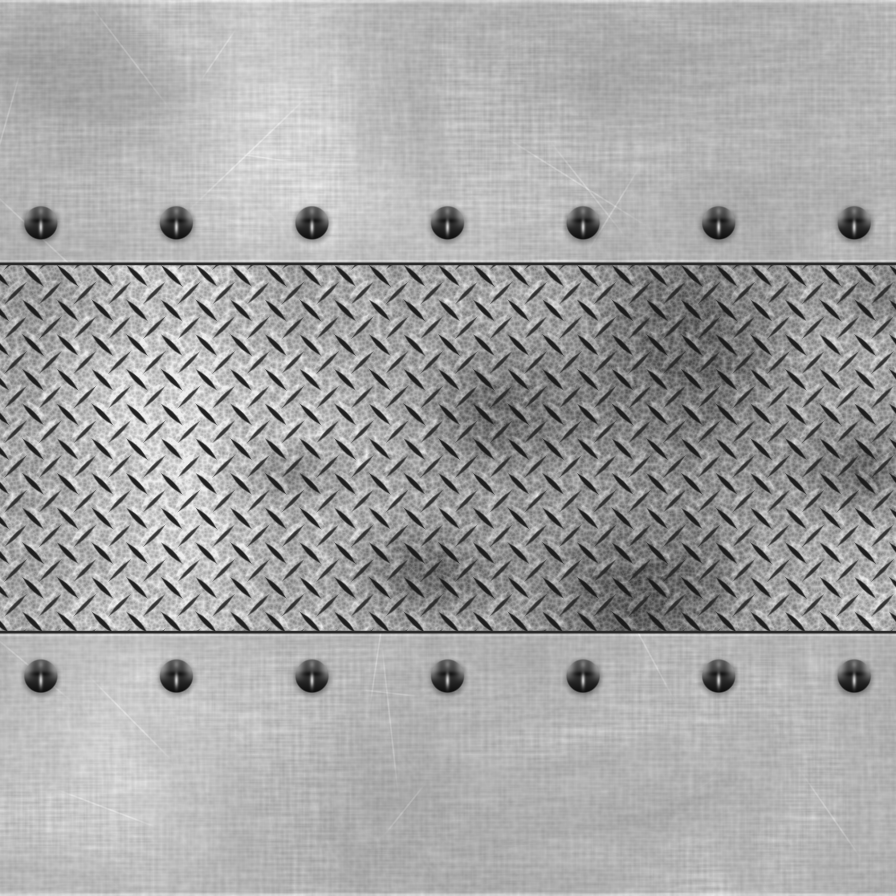
This texture is drawn by a three.js fragment shader. Its source:

```glsl
// Riveted metal: two brushed, scratched sheets above and below a worn tread plate.
// Stains are soft blobs broken up by warped sines, grain and brushing are cellular noise,
// and lugs and rivets are repeated distance shapes.
varying vec2 vUv;

vec2 hash2(vec2 p) {
  vec3 q = fract(p.xyx * vec3(0.1031, 0.1030, 0.0973));
  q += dot(q, q.yzx + 33.33);
  return fract((q.xx + q.yz) * q.zy);
}

// Distance to the nearest scattered point, centred near zero
float cells(vec2 p) {
  vec2 id = floor(p), f = fract(p);
  float d = 2.0;
  for (int y = -1; y <= 1; y++)
    for (int x = -1; x <= 1; x++) {
      vec2 o = vec2(float(x), float(y));
      vec2 v = o + hash2(id + o + 50.0) - f;
      d = min(d, dot(v, v));
    }
  return sqrt(d) - 0.45;
}

// Layered sines, turned and warped at each octave
float clouds(vec2 p) {
  float sum = 0.0, amp = 0.6;
  for (int i = 0; i < 6; i++) {
    p = mat2(0.8, 0.6, -0.6, 0.8) * p * 1.75 + 1.7;
    p += 0.8 * sin(p.yx * 1.3);
    sum += amp * sin(p.x) * cos(p.y);
    amp *= 0.72;
  }
  return sum;
}

float blob(vec2 p, vec2 centre, vec2 size) {
  vec2 d = (p - centre) / size;
  return exp(-dot(d, d));
}

// Pointed lug in every unit cell; slope is 1 for rising, -1 for falling
float lug(vec2 q, float slope, float width) {
  vec2 c = fract(q + 0.5) - 0.5;
  float along = (c.x + slope * c.y) * 0.707;
  float across = (c.y - slope * c.x) * 0.707;
  float taper = 1.0 - pow(along / 0.39, 2.0);
  return 1.0 - smoothstep(-0.025, 0.035, abs(across) - width * taper);
}

float treadPlate(vec2 p) {
  float cloud = clouds(p * 9.0);
  float stain = 0.27 * blob(p, vec2(0.77, 0.61), vec2(0.10, 0.15))
    + 0.27 * blob(p, vec2(0.71, 0.34), vec2(0.11, 0.08))
    + 0.22 * blob(p, vec2(0.57, 0.54), vec2(0.09, 0.07))
    + 0.14 * blob(p, vec2(0.32, 0.47), vec2(0.05, 0.03))
    + 0.20 * blob(p, vec2(0.48, 0.36), vec2(0.08, 0.05))
    + 0.20 * blob(p, vec2(0.96, 0.48), vec2(0.07, 0.05))
    + 0.14 * blob(p, vec2(0.98, 0.67), vec2(0.05, 0.04))
    + 0.08 * blob(p, vec2(0.05, 0.66), vec2(0.07, 0.05));
  float tone = 0.66 + 0.15 * blob(p, vec2(0.20, 0.50), vec2(0.11, 0.30));
  tone += 0.055 * cloud - stain * (1.0 + 0.6 * cloud);
  tone += 0.24 * cells(p * 220.0) + 0.16 * cells(p * 95.0 + 7.0);

  // Lit flanks first, then the dark cuts
  vec2 q = (p - vec2(0.3464, 0.6536)) / 0.0387;
  tone += 0.11 * lug(q - vec2(0.10, 0.10), -1.0, 0.10);
  tone += 0.11 * lug(q - vec2(0.40, 0.60), 1.0, 0.09);
  tone = mix(tone, 0.09, 0.95 * lug(q, -1.0, 0.065));
  return mix(tone, 0.14, 0.88 * lug(q + 0.5, 1.0, 0.048));
}

float brushedSheet(vec2 p) {
  float cloud = clouds(p * vec2(6.0, 8.0) + 4.0);
  float tone = 0.71 + 0.035 * cloud
    + 0.11 * blob(p, vec2(0.30, 0.89), vec2(0.11, 0.16))
    + 0.06 * blob(p, vec2(0.42, 0.76), vec2(0.18, 0.06))
    + 0.10 * blob(p, vec2(0.14, 0.17), vec2(0.13, 0.15))
    - 0.06 * blob(p, vec2(0.10, 0.91), vec2(0.12, 0.07))
    - 0.04 * blob(p, vec2(0.68, 0.93), vec2(0.18, 0.06))
    - 0.04 * blob(p, vec2(0.40, 0.08), vec2(0.14, 0.10));
  // Brushing both ways, stronger where the surface is worn
  float wear = 0.7 + 0.5 * smoothstep(-0.3, 0.8, cloud);
  tone += wear * 0.085 * cells(p * vec2(14.0, 240.0));
  tone += wear * 0.060 * cells(p * vec2(210.0, 12.0));
  tone += 0.05 * cells(p * 130.0);
  // Scattered straight scratches
  for (int i = 0; i < 36; i++) {
    vec2 mid = hash2(vec2(float(i), 3.0)), r = hash2(vec2(float(i), 17.0));
    float angle = r.x * 3.1416;
    vec2 dir = vec2(cos(angle), sin(angle)), d = p - mid;
    float along = abs(dot(d, dir)) / (0.03 + 0.08 * r.y);
    float across = abs(d.x * dir.y - d.y * dir.x);
    tone += 0.07 * (1.0 - smoothstep(0.3, 1.0, along)) * (1.0 - smoothstep(0.0, 0.0018, across));
  }
  float rim = min(p.y, 1.0 - p.y);
  return tone + 0.12 * (1.0 - smoothstep(0.001, 0.005, rim));
}

float addRivets(vec2 p, float tone) {
  vec2 r = vec2(mod(p.x + 0.030, 0.1513) - 0.0756, p.y - (p.y > 0.5 ? 0.7513 : 0.2455)) / 0.0188;
  tone *= 1.0 - 0.35 * (1.0 - smoothstep(0.75, 1.35, length(r + vec2(0.0, 0.12))));
  float shade = 0.20 + 0.16 * r.y + 0.32 * smoothstep(0.3, 0.9, abs(r.x)) * smoothstep(-0.5, 0.4, r.y);
  // Cross slot with a bright lower stem
  shade = mix(shade, 0.06, blob(r, vec2(0.0, 0.12), vec2(0.55, 0.16)));
  shade = mix(shade, 0.48, blob(r, vec2(0.0, 0.70), vec2(0.15, 0.22)));
  shade = mix(shade, 0.80, blob(r, vec2(0.0, -0.25), vec2(0.11, 0.38)));
  return mix(shade, tone, smoothstep(0.92, 1.04, length(r)));
}

void main() {
  float edge = abs(vUv.y - 0.5) - 0.2055;
  float sheet = addRivets(vUv, brushedSheet(vUv));
  float tone = mix(treadPlate(vUv), sheet, smoothstep(-0.001, 0.001, edge));
  // Seams: a pale bevel outside a dark gap
  tone += 0.10 * (1.0 - smoothstep(0.0, 0.002, abs(edge - 0.0035)));
  tone = mix(0.16, tone, smoothstep(0.0006, 0.0024, abs(edge)));
  gl_FragColor = vec4(vec3(clamp(tone, 0.04, 0.93)), 1.0);
}
```
